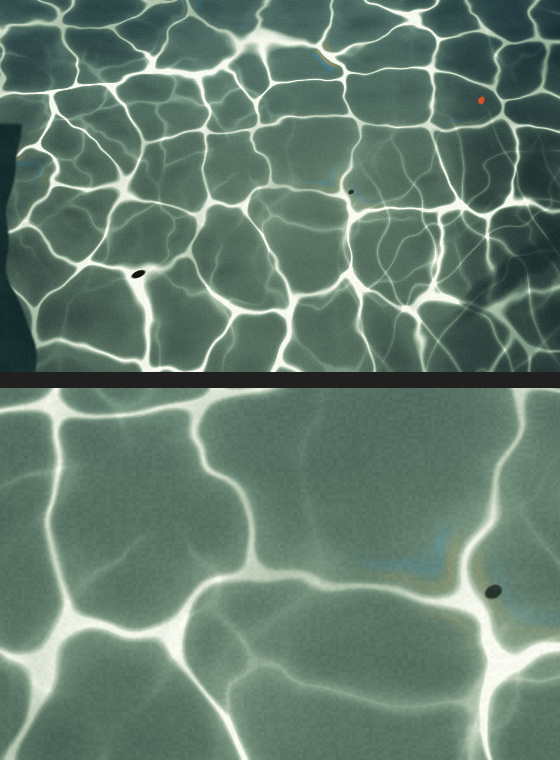
Top, the full canvas; bottom, a detail of the centre.
A Shadertoy shader for this texture:

```glsl
// Sunlit pool water: a net of white caustic lines over grey-green depths.

vec2 hash2(vec2 p) {
    vec2 s = vec2(dot(p, vec2(127.1, 311.7)), dot(p, vec2(269.5, 183.3)));
    return fract(sin(s) * 43758.5);
}

// Layered sines, roughly -1 to 1
float waves(vec2 p) {
    float sum = 0.0, amp = 0.5;
    for (int i = 0; i < 4; i++) {
        sum += amp * sin(p.x + 1.3 * sin(p.y * 0.8 + float(i))) * cos(p.y * 0.9 + 0.7 * sin(p.x));
        p = mat2(1.5, 1.1, -1.1, 1.5) * p + 2.7;
        amp *= 0.58;
    }
    return sum * 1.3;
}

vec2 bend(vec2 p, float amount) {
    return p + amount * vec2(waves(p * 1.7 + 3.0), waves(p.yx * 1.6 + 8.0));
}

// Distance to the nearest cell wall, with rounded corners
float cellWall(vec2 p) {
    vec2 cell = floor(p), nearCell = cell, toNear = vec2(9.0);
    for (int j = -1; j <= 1; j++)
    for (int i = -1; i <= 1; i++) {
        vec2 c = cell + vec2(i, j);
        vec2 r = c + 0.1 + 0.8 * hash2(c) - p;
        if (dot(r, r) < dot(toNear, toNear)) { toNear = r; nearCell = c; }
    }
    float sum = 0.0001;
    for (int j = -2; j <= 2; j++)
    for (int i = -2; i <= 2; i++) {
        if (i == 0 && j == 0) continue;
        vec2 c = nearCell + vec2(i, j);
        vec2 r = c + 0.1 + 0.8 * hash2(c) - p;
        sum += exp(-22.0 * dot(0.5 * (toNear + r), normalize(r - toNear)));
    }
    return max(-log(sum) / 22.0, 0.0);
}

// Thin bright folds along the zero lines of a phase
float strands(float phase, float sharpness) {
    return pow(1.0 - abs(sin(phase)), sharpness);
}

float spot(vec2 p, vec2 center, vec2 size, float angle) {
    p -= center;
    p = mat2(cos(angle), -sin(angle), sin(angle), cos(angle)) * p;
    return 1.0 - smoothstep(0.75, 1.2, length(p / size));
}

vec3 waterRamp(float light) {
    vec3 col = mix(vec3(0.11, 0.18, 0.18), vec3(0.20, 0.28, 0.26), smoothstep(0.0, 0.2, light));
    col = mix(col, vec3(0.34, 0.44, 0.38), smoothstep(0.16, 0.38, light));
    col = mix(col, vec3(0.47, 0.58, 0.50), smoothstep(0.36, 0.55, light));
    col = mix(col, vec3(0.66, 0.74, 0.65), smoothstep(0.52, 0.74, light));
    return mix(col, vec3(0.97, 0.98, 0.94), smoothstep(0.7, 1.0, light));
}

void mainImage(out vec4 fragColor, in vec2 fragCoord) {
    vec2 p = fragCoord / iResolution.y;
    float wide = iResolution.x / iResolution.y;
    float right = p.x - wide + 1.5;

    // Perspective: cells flatten toward the top
    vec2 q = vec2((p.x - 0.75) * (4.6 + 0.9 * p.y), p.y * (3.4 + 2.4 * p.y));
    vec2 w = bend(q, 0.2);

    // Main net, varying in width and strength
    float wall = cellWall(w + 4.0);
    float swell = 0.5 + 0.5 * waves(q * 1.3 + 5.0);
    float width = 0.016 + 0.014 * swell + 0.06 * pow(clamp(swell, 0.0, 1.0), 5.0);
    float strength = 0.68 + 0.32 * waves(q * 0.9 + 1.0);
    float core = exp(-pow(wall / width, 2.0));
    float halo = exp(-wall / 0.085);

    // Fainter net and soft veils inside the cells
    float faintWall = cellWall(bend(q * 1.15, 0.32) + 21.0);
    float faint = exp(-faintWall / 0.045) * smoothstep(-0.25, 0.6, waves(q * 0.8 + 11.0));
    float veil = strands(w.x * 3.0 + 2.2 * waves(q * 0.9), 3.0);

    // Tangled strands at the lower right
    float tangle = 1.0 - smoothstep(0.12, 0.42, length((vec2(right, p.y) - vec2(1.25, 0.28)) * vec2(1.0, 0.8)));
    float folds = strands(q.x * 4.5 + q.y * 1.6 + 1.9 * waves(q * 0.9 + 2.0), 9.0)
                + 0.7 * strands(q.x * 3.0 - q.y * 3.5 + 2.2 * waves(q * 1.1 + 6.0), 10.0);

    // Depth of the water
    float middle = exp(-2.6 * dot(p - vec2(0.72, 0.45), p - vec2(0.72, 0.45)));
    float light = 0.17 + 0.21 * middle + 0.07 * waves(q * 1.2 + 15.0);
    light -= 0.12 * smoothstep(1.15, 1.5, right);
    light += 0.035 * waves(vec2(q.x * 2.0, q.y * 5.0)) + 0.07 * veil * middle;
    light += halo * 0.27 * strength + core * 0.62 * strength + faint * 0.24;
    light += tangle * folds * 0.42;

    // Shadow across the lower right corner
    vec2 along = vec2(right, p.y) - vec2(1.24, 0.17);
    float band = abs(along.y - 0.7 * along.x + 0.02 * waves(p * 14.0));
    float shadow = (1.0 - smoothstep(0.025, 0.06, band)) * smoothstep(-0.03, 0.03, along.x);
    light *= 1.0 - 0.65 * shadow;

    vec3 col = waterRamp(light);
    float cool = smoothstep(0.45, 1.0, p.y);
    col += vec3(-0.02, 0.0, 0.025) * cool * (1.0 - core);

    // Patches of split colour beside the lines
    float prism = smoothstep(0.45, 0.85, waves(q * 1.4 + 31.0)) * smoothstep(0.3, 0.8, p.y);
    col += prism * vec3(0.22, 0.08, -0.08) * exp(-pow((wall - 0.07) / 0.03, 2.0));
    col += prism * vec3(-0.06, 0.07, 0.2) * exp(-pow((wall - 0.14) / 0.04, 2.0));

    // Dark pool wall at the left
    float edge = 0.02 + 0.075 * (1.0 - smoothstep(0.06, 0.28, p.y))
               + 0.035 * smoothstep(0.42, 0.64, p.y) + 0.004 * sin(p.y * 40.0);
    float rim = (1.0 - smoothstep(-0.006, 0.006, p.x - edge)) * (1.0 - smoothstep(0.66, 0.675, p.y));
    col = mix(col, vec3(0.09, 0.18, 0.18) + 0.02 * waves(p * 20.0), rim);

    // Drifting leaf, specks and an orange petal
    col = mix(col, vec3(0.06, 0.07, 0.05), spot(p, vec2(0.372, 0.263), vec2(0.02, 0.009), 0.4));
    col = mix(col, vec3(0.16, 0.21, 0.18), spot(p, vec2(0.944, 0.484), vec2(0.008, 0.006), 0.5));
    col = mix(col, vec3(0.85, 0.32, 0.16), spot(p, vec2(1.294, 0.73), vec2(0.008, 0.011), -0.4));

    // Fine grain
    col += 0.035 * (hash2(floor(p * 340.0)).x - 0.5);
    fragColor = vec4(clamp(col, 0.0, 1.0), 1.0);
}
```
